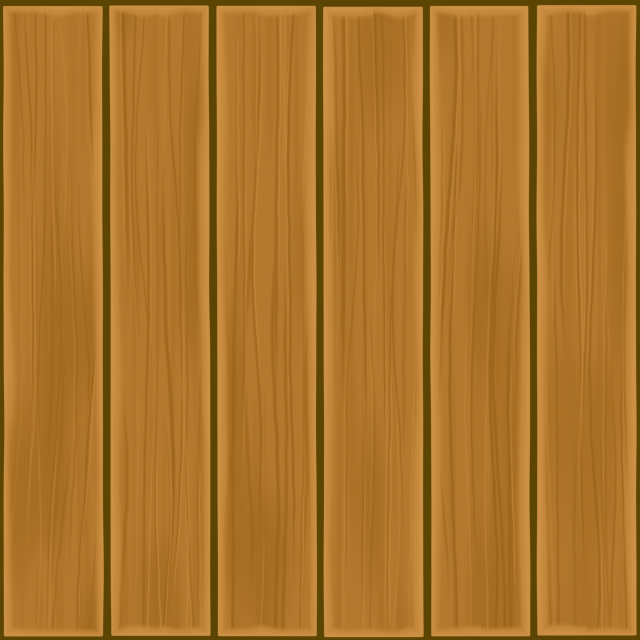
Give the GLSL for this texture, as a WebGL 1 fragment shader.

```glsl
precision highp float;
uniform vec2 u_resolution;

const float PLANKS = 6.0;
const vec2 HALF_SIZE = vec2(0.0775, 0.4925);
const float EDGE_WOBBLE = 0.0016;
const float TILT = 0.005;
const float RIM_START = 0.007;
const float RIM_END = 0.019;
const float GRAIN_SPREAD = 0.138;
const float GRAIN_BEND = 0.032;
const int GRAINS = 13;

const vec3 GAP = vec3(0.36, 0.27, 0.01);
const vec3 WOOD = vec3(0.705, 0.475, 0.185);
const vec3 SHADE = vec3(0.635, 0.415, 0.125);
const vec3 DARK_GRAIN = vec3(0.60, 0.38, 0.09);
const vec3 LIGHT_GRAIN = vec3(0.775, 0.54, 0.245);
const vec3 RIM = vec3(0.785, 0.545, 0.24);
const vec3 RIM_EDGE = vec3(0.82, 0.595, 0.31);

float hash(vec2 p) {
  vec3 q = fract(vec3(p.xyx) * 0.1031);
  q += dot(q, q.yzx + 33.33);
  return fract((q.x + q.y) * q.z);
}

float noise(vec2 p) {
  vec2 i = floor(p);
  vec2 f = fract(p);
  f = f * f * (3.0 - 2.0 * f);
  return mix(mix(hash(i), hash(i + vec2(1, 0)), f.x),
             mix(hash(i + vec2(0, 1)), hash(i + vec2(1, 1)), f.x), f.y);
}

// Soft-edged line of a given half width
float line(float dist, float halfWidth, float soft) {
  return 1.0 - smoothstep(halfWidth - soft, halfWidth + soft, abs(dist));
}

// Stroke strength along its length, tapering at both ends
float taper(float y, float centre, float halfLength) {
  return 1.0 - smoothstep(halfLength * 0.65, halfLength, abs(y - centre));
}

// Dark strokes in x, pale strokes in y
vec2 grain(vec2 p, float plank, float aa) {
  vec2 ink = vec2(0.0);
  float bend = noise(vec2(p.y * 2.6, plank * 7.3)) - 0.5;
  for (int i = 0; i < GRAINS; i++) {
    float n = float(i);
    vec2 seed = vec2(n + 3.0, plank * 19.0 + 5.0);
    float r1 = hash(seed);
    float r2 = hash(seed + 41.7);
    float r3 = hash(seed + 83.1);
    float r4 = hash(seed + 127.9);
    float x = ((n + 0.2 + 0.6 * r1) / float(GRAINS) - 0.5) * GRAIN_SPREAD;
    x += GRAIN_BEND * 0.55 * bend;
    x += GRAIN_BEND * 0.7 * (noise(vec2(p.y * 3.2 + r2 * 9.0, seed.y + n * 3.7)) - 0.5);
    x += 0.0018 * (noise(vec2(p.y * 28.0, seed.y + n * 5.1)) - 0.5);
    float dx = p.x - x;

    float fade = taper(p.y, r2, mix(0.2, 0.6, r3));
    float width = mix(0.0011, 0.0030, r4 * r4) * (0.45 + 0.55 * fade);
    float dark = line(dx, width, aa + 0.0005) * fade * mix(0.45, 0.95, r3);
    ink.x = max(ink.x, dark);

    float side = r1 > 0.5 ? 1.0 : -1.0;
    float paleFade = taper(p.y, r4, mix(0.12, 0.42, r2));
    float pale = line(dx - side * (width + 0.0016), 0.0011, aa + 0.0003);
    ink.y = max(ink.y, pale * paleFade * mix(0.35, 0.9, r1));
  }
  return ink;
}

void main() {
  vec2 uv = gl_FragCoord.xy / u_resolution;
  float aa = 0.75 / min(u_resolution.x, u_resolution.y);
  float plank = floor(uv.x * PLANKS);
  vec2 p = vec2((fract(uv.x * PLANKS) - 0.5) / PLANKS, uv.y);

  // Plank outline, each slightly tilted and uneven
  vec2 q = p - vec2(0.0, 0.4985);
  q.x += (hash(vec2(plank, 2.0)) - 0.5) * TILT * q.y;
  q.y += (hash(vec2(plank, 9.0)) - 0.5) * 0.003;
  float wobble = noise(vec2(uv.y * 9.0, plank * 4.0 + sign(q.x))) - 0.5;
  vec2 box = abs(q) - HALF_SIZE + vec2(wobble * EDGE_WOBBLE, 0.0) + 0.0025;
  float outline = length(max(box, 0.0)) + min(max(box.x, box.y), 0.0) - 0.0025;
  float depth = -outline;

  // Broad shading and faint fibres
  float patches = noise(vec2(p.x * 18.0 + plank * 13.0, uv.y * 4.2 + plank * 5.7));
  float fibres = noise(vec2(p.x * 150.0 + plank * 37.0, uv.y * 3.5 + plank * 11.0));
  vec3 wood = mix(WOOD, SHADE, smoothstep(0.48, 0.95, patches) * 0.75);
  wood = mix(wood, SHADE, smoothstep(0.45, 0.9, fibres) * 0.4);

  // Grain strokes stay inside the rim
  vec2 ink = grain(p, plank, aa) * smoothstep(0.007, 0.014, depth);
  wood = mix(wood, DARK_GRAIN, ink.x * 0.8);
  wood = mix(wood, LIGHT_GRAIN, ink.y * 0.75);

  // Pale worn rim of varying width
  float wear = noise(vec2(uv.y * 7.0 + p.x * 30.0, plank * 6.0 + sign(q.x) * 2.0)) - 0.5;
  float rim = 1.0 - smoothstep(RIM_START, RIM_END, depth + wear * 0.009);
  wood = mix(wood, RIM, rim * 0.92);
  float lip = 1.0 - smoothstep(0.002, 0.008, depth + wear * 0.006);
  wood = mix(wood, RIM_EDGE, lip * 0.5);

  float cover = smoothstep(-aa, aa, depth);
  gl_FragColor = vec4(mix(GAP, wood, cover), 1.0);
}
```
